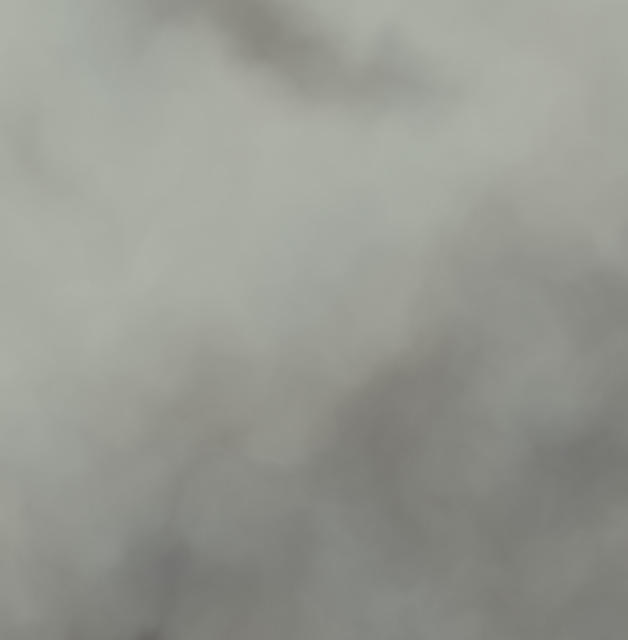
Give the GLSL for this texture, as a Shadertoy shader.

```glsl
float hash(vec2 p) {
    vec3 q = fract(vec3(p.xyx) * 0.1031);
    q += dot(q, q.yzx + 33.33);
    return fract((q.x + q.y) * q.z);
}

// Smooth gradient noise, roughly -0.7 to 0.7
float slope(vec2 cell, vec2 offset) {
    float angle = 6.2832 * hash(cell + 17.0);
    return dot(vec2(cos(angle), sin(angle)), offset);
}

float noise(vec2 p) {
    vec2 i = floor(p), f = fract(p), e = vec2(0.0, 1.0);
    vec2 u = f * f * f * (f * (f * 6.0 - 15.0) + 10.0);
    float low = mix(slope(i, f), slope(i + e.yx, f - e.yx), u.x);
    float high = mix(slope(i + e.xy, f - e.xy), slope(i + e.yy, f - e.yy), u.x);
    return mix(low, high, u.y);
}

float fbm(vec2 p, int octaves, float gain) {
    float sum = 0.0, amplitude = 1.0;
    for (int i = 0; i < octaves; i++) {
        sum += amplitude * noise(p);
        p = mat2(0.8, 0.6, -0.6, 0.8) * p * 2.03 + 5.7;
        amplitude *= gain;
    }
    return sum;
}

// Soft elliptical patch, tilted by an angle
float patchAt(vec2 p, vec2 center, vec2 radius, float tilt) {
    float c = cos(tilt), s = sin(tilt);
    vec2 d = mat2(c, -s, s, c) * (p - center) / radius;
    return exp(-dot(d, d));
}

float cloudShadow(vec2 p) {
    float shade = 0.12 * patchAt(p, vec2(0.42, 0.94), vec2(0.11, 0.07), -0.6);
    shade += 0.09 * patchAt(p, vec2(0.27, 1.0), vec2(0.12, 0.08), -0.3);
    shade += 0.07 * patchAt(p, vec2(0.59, 0.87), vec2(0.10, 0.06), -0.4);
    shade += 0.05 * patchAt(p, vec2(0.07, 0.76), vec2(0.05, 0.07), 0.3);
    shade += 0.05 * patchAt(p, vec2(0.61, 0.37), vec2(0.13, 0.15), -0.4);
    shade += 0.04 * patchAt(p, vec2(0.26, 0.31), vec2(0.14, 0.11), -0.2);
    shade += 0.06 * patchAt(p, vec2(0.27, 0.09), vec2(0.12, 0.07), -0.5);
    shade += 0.10 * patchAt(p, vec2(0.20, 0.0), vec2(0.06, 0.03), 0.0);
    shade += 0.03 * patchAt(p, vec2(0.93, 0.27), vec2(0.08, 0.12), -0.3);
    return shade;
}

void mainImage(out vec4 fragColor, in vec2 fragCoord) {
    vec2 p = fragCoord / iResolution.y;

    // Bend the shadows into ragged vapour
    vec2 warp = vec2(fbm(p * 5.0 + 3.1, 4, 0.5), fbm(p * 5.0 + 41.7, 4, 0.5));
    vec2 q = p + 0.06 * warp;

    // Broad light from the upper left, with dark patches
    float height = q.y + 0.5 * (0.5 - q.x);
    float tone = 0.51 + 0.16 * smoothstep(0.05, 0.75, height) - cloudShadow(q);

    // Wisps, stronger in the shaded parts
    float wispiness = mix(0.055, 0.03, smoothstep(0.55, 0.67, tone));
    tone += wispiness * fbm(q * 5.5 + 9.3, 5, 0.48);

    // Faint sensor grain
    tone += 0.004 * noise(p * 150.0);

    // Greenish light and neutral shadow, with slight warm drift
    vec3 shadowGrey = vec3(0.49, 0.49, 0.47);
    vec3 lightGrey = vec3(0.675, 0.69, 0.65);
    vec3 color = mix(shadowGrey, lightGrey, (tone - 0.49) / 0.19);
    color += vec3(0.012, 0.0, -0.01) * noise(p * 4.0 + 23.0);
    fragColor = vec4(color, 1.0);
}
```
